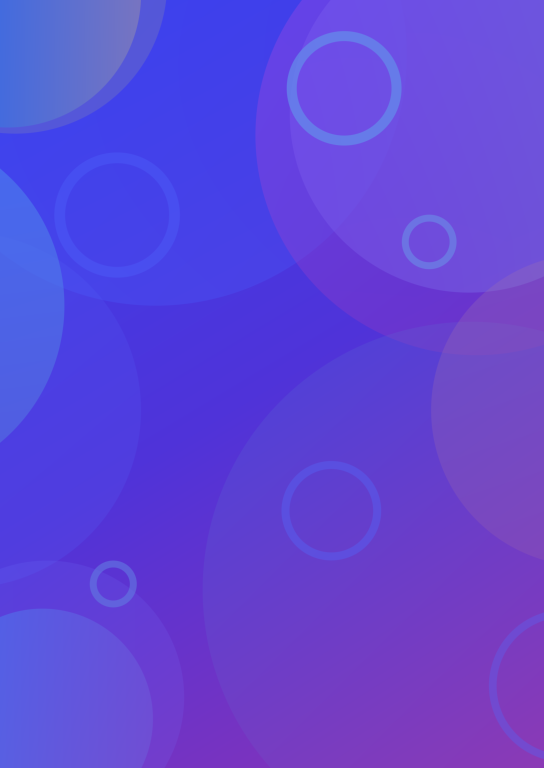
This background is drawn by a Shadertoy shader. Its source:

```glsl
// Translucent discs and thin rings over a blue to violet diagonal gradient.

// Antialiased coverage of the region where the signed distance is negative.
float coverage(float dist) {
    float pixel = 1.0 / iResolution.y;
    return 1.0 - smoothstep(-0.75 * pixel, 0.75 * pixel, dist);
}

// Disc whose tint and opacity (w) blend across its width along a direction.
void disc(inout vec3 color, vec2 p, vec2 center, float radius, vec2 direction, vec4 from, vec4 to) {
    vec2 offset = p - center;
    float ramp = clamp(0.5 + 0.5 * dot(offset, direction) / radius, 0.0, 1.0);
    vec4 tint = mix(from, to, ramp);
    color = mix(color, tint.rgb, tint.a * coverage(length(offset) - radius));
}

// Ring of a given half thickness; w of the tint is its opacity.
void ring(inout vec3 color, vec2 p, vec2 center, float radius, float halfWidth, vec4 tint) {
    float dist = abs(length(p - center) - radius) - halfWidth;
    color = mix(color, tint.rgb, tint.a * coverage(dist));
}

// Three-stop diagonal gradient, from the upper left to the lower right.
vec3 backdrop(vec2 uv) {
    float t = 0.3 * uv.x + 0.7 * (1.0 - uv.y);
    vec3 blue = vec3(0.22, 0.25, 0.93);
    vec3 indigo = vec3(0.31, 0.20, 0.85);
    vec3 magenta = vec3(0.56, 0.20, 0.70);
    return t < 0.5 ? mix(blue, indigo, 2.0 * t) : mix(indigo, magenta, 2.0 * t - 1.0);
}

void mainImage(out vec4 fragColor, in vec2 fragCoord) {
    vec2 uv = fragCoord / iResolution.xy;
    vec2 p = uv * vec2(0.706, 1.0);
    vec2 right = vec2(1.0, 0.0);
    vec2 down = vec2(0.0, -1.0);
    vec2 diagonal = vec2(0.7, -0.7);
    vec3 color = backdrop(uv);

    // Wide faint disc and the upper left corner pair
    disc(color, p, vec2(0.202, 0.928), 0.326, down, vec4(0.24, 0.30, 1.0, 0.06), vec4(0.28, 0.38, 1.0, 0.28));
    disc(color, p, vec2(0.020, 1.023), 0.197, right, vec4(0.45, 0.49, 0.74, 0.35), vec4(0.50, 0.50, 0.70, 0.35));
    disc(color, p, vec2(0.010, 1.007), 0.173, right, vec4(-0.1, 0.42, 1.05, 0.55), vec4(0.58, 0.55, 0.68, 0.55));

    // Left edge pair
    disc(color, p, vec2(-0.049, 0.466), 0.232, down, vec4(0.33, 0.40, 0.98, 0.16), vec4(0.33, 0.40, 0.98, 0.20));
    disc(color, p, vec2(-0.149, 0.602), 0.2326, down, vec4(0.29, 0.50, 0.94, 0.65), vec4(0.34, 0.50, 0.87, 0.45));

    // Lower left pair
    disc(color, p, vec2(0.061, 0.092), 0.178, right, vec4(0.38, 0.42, 0.97, 0.22), vec4(0.45, 0.42, 0.95, 0.18));
    disc(color, p, vec2(0.055, 0.064), 0.1435, right, vec4(0.25, 0.48, 0.95, 0.70), vec4(0.43, 0.41, 0.87, 0.38));

    // Upper right pair
    disc(color, p, vec2(0.618, 0.824), 0.2865, diagonal, vec4(0.59, 0.28, 0.90, 0.42), vec4(0.65, 0.20, 0.66, 0.22));
    disc(color, p, vec2(0.609, 0.852), 0.233, right, vec4(0.50, 0.38, 0.94, 0.33), vec4(0.46, 0.48, 0.87, 0.52));

    // Large lower right disc and the one on the right edge
    disc(color, p, vec2(0.612, 0.232), 0.349, diagonal, vec4(0.35, 0.42, 0.82, 0.24), vec4(0.46, 0.40, 0.78, 0.10));
    disc(color, p, vec2(0.763, 0.466), 0.2035, down, vec4(0.60, 0.43, 0.70, 0.32), vec4(0.62, 0.40, 0.66, 0.25));

    // Rings, from top to bottom
    ring(color, p, vec2(0.4466, 0.885), 0.068, 0.0065, vec4(0.39, 0.54, 0.92, 0.75));
    ring(color, p, vec2(0.152, 0.720), 0.0745, 0.007, vec4(0.31, 0.41, 1.0, 0.32));
    ring(color, p, vec2(0.557, 0.685), 0.031, 0.0045, vec4(0.42, 0.52, 0.90, 0.70));
    ring(color, p, vec2(0.430, 0.335), 0.0595, 0.0052, vec4(0.34, 0.36, 0.93, 0.55));
    ring(color, p, vec2(0.147, 0.2396), 0.026, 0.0045, vec4(0.38, 0.46, 0.88, 0.65));
    ring(color, p, vec2(0.734, 0.107), 0.0945, 0.005, vec4(0.40, 0.33, 0.87, 0.60));

    fragColor = vec4(color, 1.0);
}
```
